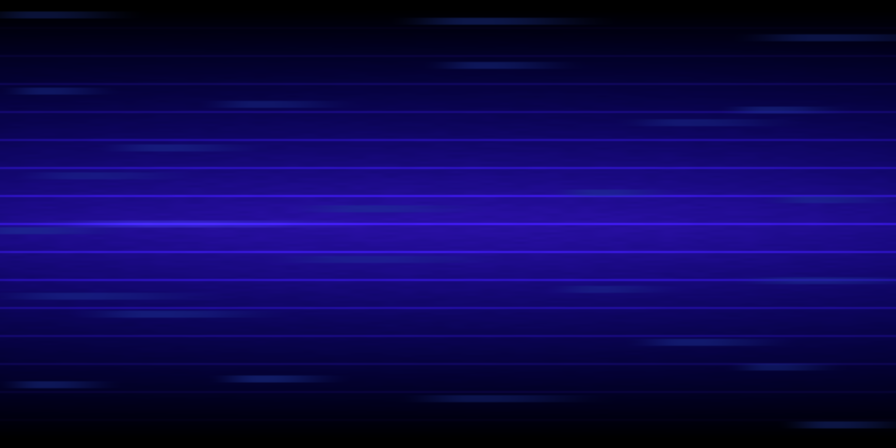
This background is drawn by a Shadertoy shader. Its source:

```glsl
float hash(vec2 p) {
    return fract(sin(dot(p, vec2(127.1, 311.7))) * 43758.5453);
}

float valueNoise(vec2 p) {
    vec2 cell = floor(p);
    vec2 f = smoothstep(0.0, 1.0, fract(p));
    float low = mix(hash(cell), hash(cell + vec2(1, 0)), f.x);
    float high = mix(hash(cell + vec2(0, 1)), hash(cell + vec2(1, 1)), f.x);
    return mix(low, high, f.y);
}

// Soft horizontal bar: quick rise on the left, long fade on the right
float streak(vec2 uv, vec2 center, float width) {
    float along = (uv.x - center.x) / width + 0.5;
    float fade = smoothstep(0.0, 0.35, along) * (1.0 - smoothstep(0.4, 1.0, along));
    return fade * (1.0 - smoothstep(0.005, 0.0105, abs(uv.y - center.y)));
}

void mainImage(out vec4 fragColor, in vec2 fragCoord) {
    vec2 uv = fragCoord / iResolution.xy;
    vec2 offset = uv - 0.5;

    // Blue band, brightest in the middle
    float band = max(0.0, 1.03 - sqrt(offset.y * offset.y + 0.0009) / 0.465);
    band *= 1.06 - 0.65 * offset.x * offset.x;
    float blue = 0.6 * band;

    // Faint brushed grain
    blue *= 0.97 + 0.06 * valueNoise(uv * vec2(55.0, 190.0));
    vec3 color = vec3(0.4 * blue * blue, 0.15 * blue * blue, blue + 0.012 * smoothstep(0.5, 0.35, abs(offset.y)));

    // Evenly spaced scan lines
    float lineDistance = abs(fract(uv.y * 16.0 + 0.5) - 0.5) / 16.0;
    float scanLine = 1.0 - smoothstep(0.0006, 0.0046, lineDistance);
    color += vec3(0.1, 0.045, 0.32) * scanLine * band;

    // Scattered light streaks, from top to bottom
    vec3 streakColor = vec3(0.11, 0.2, 0.58);
    for (int i = 0; i < 26; i++) {
        float n = float(i);
        float x = 0.5 + 0.45 * cos(1.428 * (n - 2.0));
        float y = 1.0 - (n + 0.5) / 26.0 - 0.008 - 0.023 * cos(1.186 * (n - 9.5));
        float width = mix(0.14, 0.3, hash(vec2(n, 4.0)));
        float strength = mix(0.35, 0.55, hash(vec2(n, 9.0)));
        color = mix(color, streakColor, strength * streak(uv, vec2(x, y), width));
    }

    // Long glow beside the middle line
    color += vec3(0.06, 0.08, 0.16) * streak(uv, vec2(0.23, 0.5), 0.42);

    fragColor = vec4(color, 1.0);
}
```
